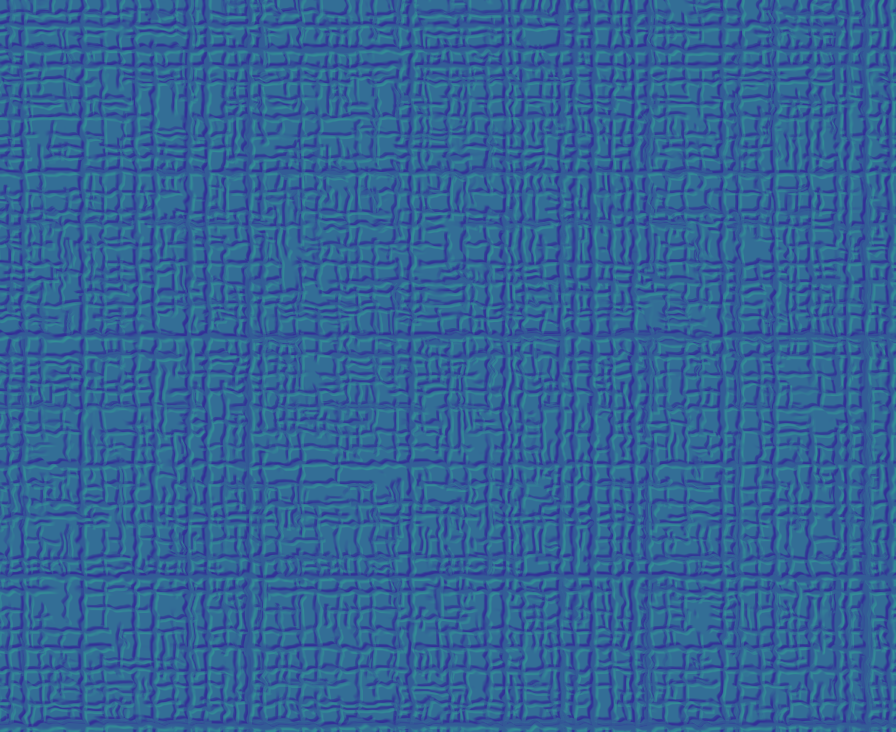
This texture is drawn by a WebGL 2 fragment shader. Its source:

```glsl
#version 300 es
precision highp float;

uniform vec2 u_resolution;
out vec4 fragColor;

const float CELLS = 40.0;        // grid cells over the canvas height
const float RELIEF_STEP = 0.075; // emboss offset, in cells

float hash(vec2 p) {
    return fract(sin(dot(p, vec2(127.1, 311.7))) * 43758.5453);
}

float noise(vec2 p) {
    vec2 i = floor(p), f = fract(p);
    f = f * f * (3.0 - 2.0 * f);
    float low = mix(hash(i), hash(i + vec2(1.0, 0.0)), f.x);
    float high = mix(hash(i + vec2(0.0, 1.0)), hash(i + vec2(1.0, 1.0)), f.x);
    return mix(low, high, f.y);
}

// Depth of a family of broken grooves: x runs across them, y along them.
float grooves(vec2 p, float spacing, float halfWidth, float presence, float seed) {
    float u = p.x / spacing;
    float depth = 0.0;
    for (int k = -1; k <= 1; k++) {
        float id = floor(u) + float(k);
        float weight = hash(vec2(id, seed));
        float shift = (hash(vec2(id, seed + 5.0)) - 0.5) * 0.4;
        float dist = abs(u - id - 0.5 - shift) * spacing;

        // Heavier lines are wider and less often interrupted
        float width = halfWidth * (0.6 + 0.9 * weight * weight);
        float run = noise(vec2(id * 13.0 + seed, p.y * 0.75 + seed));
        float limit = presence + 0.5 * (weight - 0.5);
        float present = 1.0 - smoothstep(limit - 0.06, limit + 0.06, run);
        float profile = 1.0 - smoothstep(width * 0.5, width + 0.08, dist);
        depth = max(depth, profile * present * (0.65 + 0.35 * weight));
    }
    return depth;
}

// Ragged crossing grooves, coarse and fine
float carvedDepth(vec2 p) {
    vec2 ragged = vec2(noise(p * 2.7), noise(p * 2.7 + 41.0)) - 0.5;
    vec2 bend = vec2(noise(p * 0.8 + 73.0), noise(p * 0.8 + 19.0)) - 0.5;
    vec2 q = p + 0.27 * ragged + 0.16 * bend;
    float coarse = max(grooves(q, 1.0, 0.13, 0.78, 3.0),
                       grooves(q.yx, 1.0, 0.13, 0.78, 29.0));
    float fine = max(grooves(q, 0.56, 0.075, 0.36, 53.0),
                     grooves(q.yx, 0.56, 0.075, 0.36, 87.0));
    return max(coarse, 0.85 * fine);
}

void main() {
    vec2 p = gl_FragCoord.xy / u_resolution.y * CELLS + 7.0;

    // Emboss with light from the upper left
    vec2 offset = RELIEF_STEP * vec2(1.0, -1.0);
    float slope = carvedDepth(p - offset) - carvedDepth(p + offset);
    float depth = carvedDepth(p);

    float lit = 0.15 * max(slope, 0.0);
    float shaded = 0.22 * max(-slope, 0.0);
    float green = 0.43 + lit - shaded - 0.07 * depth;
    fragColor = vec4(0.20, clamp(green, 0.19, 0.57), 0.59, 1.0);
}
```
